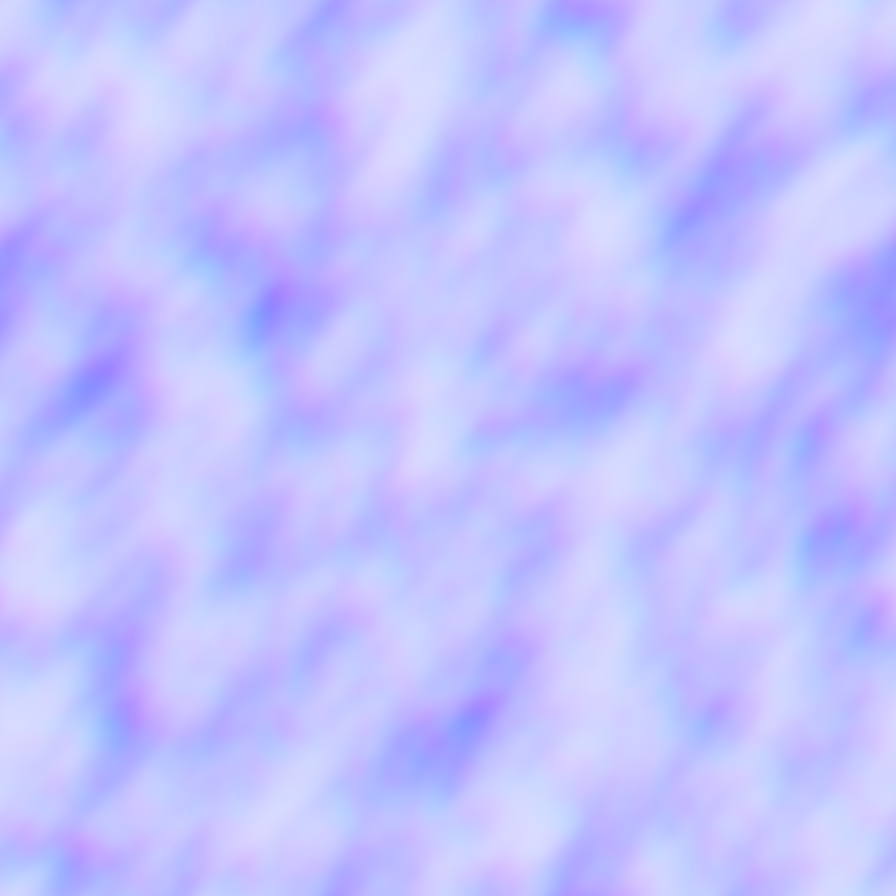
Give the GLSL for this texture map, as a WebGL 1 fragment shader.

```glsl
precision highp float;

uniform vec2 u_resolution;

#define COLUMNS 9.0                    // lattice cells across the tile
#define ROWS 8.0                       // lattice cells up the tile
#define LEAN 2.0                       // whole cells the lattice slants per tile
#define FADE 0.46                      // weight of each finer octave
#define DENT 0.4                       // flattens the tops, deepens the hollows
#define TINT_SHIFT vec2(0.009, 0.010)  // offset between red and green relief
#define MEAN_COLOR vec2(0.763, 0.763)
#define CONTRAST vec2(0.175, 0.190)

float hash(vec2 cell, float seed) {
    return fract(sin(dot(cell, vec2(127.1, 311.7)) + seed * 74.7) * 43758.5453);
}

// Bring a cell of the slanted lattice back into the base tile.
vec2 wrapCell(vec2 cell, float scale) {
    float turns = floor((cell.y + 0.5) / (ROWS * scale));
    cell += turns * scale * vec2(LEAN, -ROWS);
    cell.x = floor(mod(cell.x + 0.5, COLUMNS * scale));
    return cell;
}

// Random slope plus random level at one lattice corner.
float corner(vec2 cell, vec2 offset, float scale) {
    vec2 id = wrapCell(cell, scale);
    float angle = 6.2832 * hash(id, scale);
    float level = 0.7 * (hash(id, scale + 9.3) - 0.5);
    return dot(vec2(cos(angle), sin(angle)), offset) + level;
}

float slantedNoise(vec2 p, float scale) {
    vec2 q = scale * vec2(COLUMNS * p.x - LEAN * p.y, ROWS * p.y);
    vec2 cell = floor(q);
    vec2 f = q - cell;
    vec2 u = f * f * f * (f * (f * 6.0 - 15.0) + 10.0);
    vec2 right = vec2(1.0, 0.0);
    vec2 up = vec2(0.0, 1.0);
    float low = mix(corner(cell, f, scale),
                    corner(cell + right, f - right, scale), u.x);
    float high = mix(corner(cell + up, f - up, scale),
                     corner(cell + 1.0, f - 1.0, scale), u.x);
    return mix(low, high, u.y);
}

// Soft lumps with broad bright tops and narrower dark hollows.
float relief(vec2 p) {
    float height = 0.0;
    float weight = 1.0;
    float scale = 1.0;
    for (int octave = 0; octave < 3; octave++) {
        height += weight * slantedNoise(p, scale);
        weight *= FADE;
        scale *= 2.0;
    }
    return height - DENT * height * height;
}

void main() {
    vec2 p = gl_FragCoord.xy / u_resolution;

    // Shifted reliefs give pink lower left flanks and cyan upper right ones.
    vec2 heights = vec2(relief(p + TINT_SHIFT), relief(p - TINT_SHIFT));
    vec2 redGreen = MEAN_COLOR + CONTRAST * heights;
    gl_FragColor = vec4(clamp(redGreen, 0.0, 1.0), 1.0, 1.0);
}
```
